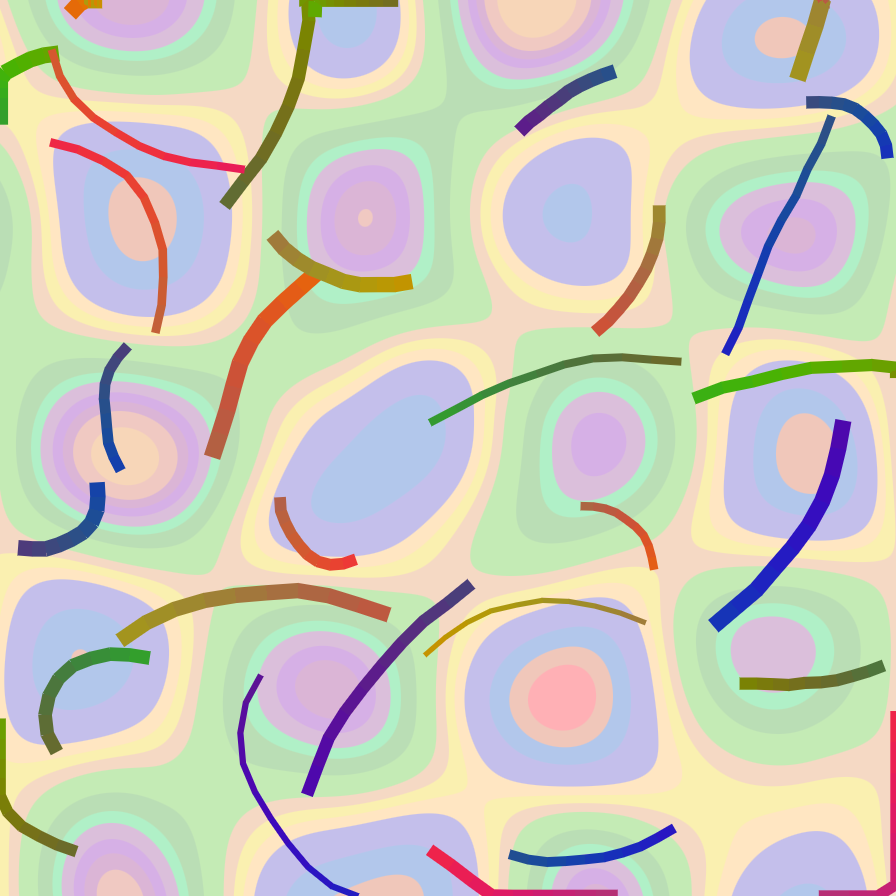
Give the GLSL for this background, as a Shadertoy shader.

```glsl
// Pastel contour bands of a rolling height field, crossed by curved ink strokes.

const float TAU = 6.2831853;
const int BANDS = 15;
const int STROKES = 30;
const int SEGMENTS = 9;

float hash(vec2 p) {
    vec3 q = fract(vec3(p.xyx) * 0.1031);
    q += dot(q, q.yzx + 33.33);
    return fract((q.x + q.y) * q.z);
}

float valueNoise(vec2 p) {
    vec2 cell = floor(p), f = fract(p);
    f = f * f * f * (f * (f * 6.0 - 15.0) + 10.0);
    float low = mix(hash(cell), hash(cell + vec2(1, 0)), f.x);
    float high = mix(hash(cell + vec2(0, 1)), hash(cell + vec2(1, 1)), f.x);
    return 2.0 * mix(low, high, f.y) - 1.0;
}

// Alternating hills and hollows, bent and roughened by noise
float heightField(vec2 p) {
    vec2 bend = vec2(valueNoise(p * 3.7 + 11.0), valueNoise(p * 3.7 + 47.0));
    vec2 wave = cos(2.0 * TAU * (p + 0.03 * bend - vec2(0.387, 0.987)));
    return 0.85 * wave.x * wave.y + 0.32 * valueNoise(p * 5.6 + 5.0);
}

vec3 bandColor(float height) {
    vec3 colors[BANDS] = vec3[BANDS](
        vec3(0.97, 0.84, 0.72), vec3(0.94, 0.79, 0.76), vec3(0.86, 0.71, 0.84),
        vec3(0.84, 0.69, 0.90), vec3(0.86, 0.75, 0.86), vec3(0.69, 0.94, 0.78),
        vec3(0.73, 0.87, 0.71), vec3(0.77, 0.92, 0.71), vec3(0.96, 0.85, 0.77),
        vec3(0.98, 0.94, 0.69), vec3(1.00, 0.90, 0.76), vec3(0.77, 0.75, 0.92),
        vec3(0.70, 0.78, 0.92), vec3(0.94, 0.78, 0.73), vec3(1.00, 0.69, 0.71));
    float edges[BANDS - 1] = float[BANDS - 1](
        -0.93, -0.82, -0.74, -0.65, -0.53, -0.43, -0.26,
        -0.03, 0.09, 0.20, 0.32, 0.60, 0.79, 0.93);
    float soft = max(fwidth(height), 1e-5);
    vec3 color = colors[0];
    for (int i = 1; i < BANDS; i++)
        color = mix(color, colors[i], clamp((height - edges[i - 1]) / soft + 0.5, 0.0, 1.0));
    return color;
}

// Square-ended bar from a to b
float barDistance(vec2 p, vec2 a, vec2 b, float halfWidth) {
    vec2 dir = b - a;
    float len = max(length(dir), 1e-5);
    dir /= len;
    vec2 m = p - 0.5 * (a + b);
    vec2 q = abs(vec2(dot(m, dir), dot(m, vec2(-dir.y, dir.x))));
    q -= vec2(0.5 * len + 0.001, halfWidth);
    return max(q.x, q.y);
}

void mainImage(out vec4 fragColor, in vec2 fragCoord) {
    vec2 p = fragCoord / iResolution.y;
    vec2 size = iResolution.xy / iResolution.y;
    vec3 color = bandColor(heightField(p));

    vec3 inks[4] = vec3[4](
        vec3(0.76, 0.46, 0.12), vec3(0.34, 0.56, 0.10),
        vec3(0.22, 0.17, 0.62), vec3(0.80, 0.24, 0.32));

    for (int i = 0; i < STROKES; i++) {
        float id = float(i);
        float strokeLength = mix(0.11, 0.32, hash(vec2(id, 1.0)));
        float halfWidth = mix(0.0014, 0.0095, hash(vec2(id, 2.0)));
        float turn = 0.5 * (hash(vec2(id, 3.0)) - 0.5);
        float angle = TAU * hash(vec2(id, 4.0));

        // Evenly scattered middles, some beyond the border
        vec2 middle = (fract(id * vec2(0.7549, 0.5698) + 0.3) * 1.1 - 0.05) * size;
        if (distance(p, clamp(middle, vec2(0), size)) > 1.5 * strokeLength + 0.02) continue;
        vec2 walker = middle - 0.5 * strokeLength * vec2(cos(angle), sin(angle));
        angle -= 0.5 * turn * float(SEGMENTS);

        // Walk along the curve, held inside the canvas
        float nearest = 1e3, along = 0.0;
        for (int j = 0; j < SEGMENTS; j++) {
            vec2 a = clamp(walker, vec2(0), size);
            walker += strokeLength / float(SEGMENTS) * vec2(cos(angle), sin(angle));
            float d = barDistance(p, a, clamp(walker, vec2(0), size), halfWidth);
            if (d < nearest) {
                nearest = d;
                along = float(j) / float(SEGMENTS);
            }
            angle += turn + 0.3 * (hash(vec2(id, 10.0 + float(j))) - 0.5);
        }

        // Ink whose hue drifts along the stroke
        int kind = int(mod(id * 2.0 + floor(id / 7.0), 7.0)) / 2;
        float drift = hash(vec2(id, 5.0)) + 0.35 * along;
        vec3 ink = inks[kind] + 0.14 * cos(TAU * (drift + vec3(0.0, 0.33, 0.67)));
        color = mix(color, clamp(ink, 0.0, 1.0), clamp(0.5 - nearest * iResolution.y, 0.0, 1.0));
    }
    fragColor = vec4(color, 1.0);
}
```
